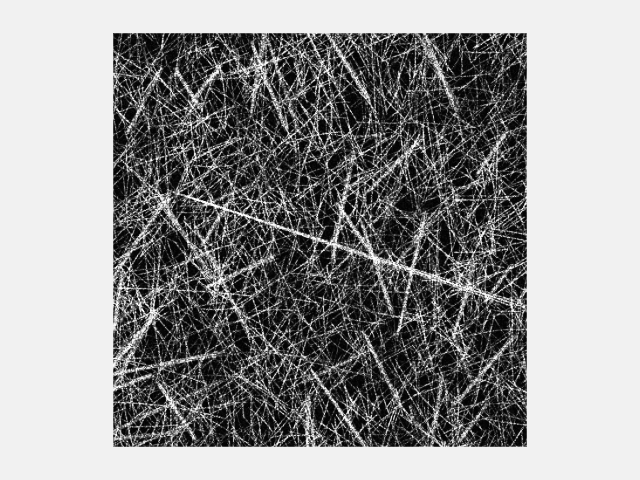
Reproduce this texture procedurally as a Shadertoy shader.

```glsl
// A square dark panel on a pale ground, filled with a web of speckled scratches.
// Jittered grids scatter fine curved filaments, a loop adds bright strands, and
// grain breaks up their summed density. The plain margin makes the canvas tile.

const vec3 GROUND = vec3(0.945);
const vec3 INK = vec3(0.0);
const vec3 CHALK = vec3(1.0);
const float PANEL_HALF = 0.4306;
const int STRANDS = 44;

// Integer hash: three random values in 0..1
vec3 hash3(ivec3 cell) {
    uvec3 v = uvec3(cell) * 1664525u + 1013904223u;
    v.x += v.y * v.z; v.y += v.z * v.x; v.z += v.x * v.y;
    v ^= v >> 16u;
    v.x += v.y * v.z; v.y += v.z * v.x; v.z += v.x * v.y;
    return vec3(v >> 8u) / 16777216.0;
}

float valueNoise(vec2 p, int seed) {
    ivec2 i = ivec2(floor(p));
    vec2 f = fract(p);
    f = f * f * (3.0 - 2.0 * f);
    float a = hash3(ivec3(i, seed)).x;
    float b = hash3(ivec3(i + ivec2(1, 0), seed)).x;
    float c = hash3(ivec3(i + ivec2(0, 1), seed)).x;
    float d = hash3(ivec3(i + ivec2(1, 1), seed)).x;
    return mix(mix(a, b, f.x), mix(c, d, f.x), f.y);
}

// Steep directions prevail; a few filaments lie flat
float pickAngle(float choice, float jitter, float spread) {
    float base = choice < 0.38 ? -1.07 : choice < 0.65 ? 0.90 : choice < 0.82 ? 1.45 : 0.30;
    return base + (jitter - 0.5) * spread;
}

// Soft line through the origin, bent into a slight arc
float filament(vec2 p, float angle, float halfLength, float bend, float width) {
    vec2 dir = vec2(cos(angle), sin(angle));
    float along = dot(p, dir);
    float across = dot(p, vec2(-dir.y, dir.x)) + bend * along * along / halfLength;
    float ends = 1.0 - smoothstep(0.8, 1.0, abs(along) / halfLength);
    return exp(-across * across / (width * width)) * ends;
}

// One filament per grid cell, gathered from the neighbouring cells
float scatter(vec2 p, float cells, int seed, float width) {
    vec2 g = p * cells;
    ivec2 home = ivec2(floor(g));
    float sum = 0.0;
    for (int y = -1; y <= 1; y++)
    for (int x = -1; x <= 1; x++) {
        ivec2 cell = home + ivec2(x, y);
        vec3 place = hash3(ivec3(cell, seed));
        vec3 shape = hash3(ivec3(cell, seed + 500));
        vec2 centre = (vec2(cell) + place.xy) / cells;
        float angle = pickAngle(place.z, shape.x, 1.1);
        float halfLength = mix(0.35, 0.98, shape.y) / cells;
        float bend = (shape.z - 0.5) * 0.2;
        float chance = fract(shape.z * 17.0);
        float strength = mix(0.2, 1.0, chance * chance);
        sum += strength * filament(p - centre, angle, halfLength, bend, width);
    }
    return sum;
}

// Three nearly parallel filaments that fan out a little
float strand(vec2 p, float angle, float halfLength, float width) {
    vec2 normal = vec2(-sin(angle), cos(angle));
    float sum = 0.0;
    for (int k = -1; k <= 1; k++) {
        float side = float(k);
        float strength = 1.0 - 0.55 * abs(side);
        vec2 q = p - normal * side * width * 1.6;
        sum += strength * filament(q, angle + side * 0.008, halfLength, 0.0, width);
    }
    return sum;
}

float strandWeb(vec2 p, float width) {
    float sum = 0.0;
    for (int i = 0; i < STRANDS; i++) {
        vec3 place = hash3(ivec3(i, 7, 91));
        vec3 shape = hash3(ivec3(i, 23, 137));
        vec2 centre = (place.xy - 0.5) * 2.0 * PANEL_HALF;
        float angle = pickAngle(place.z, shape.x, 0.45);
        float halfLength = mix(0.05, 0.17, shape.y);
        sum += mix(0.6, 1.9, shape.z) * strand(p - centre, angle, halfLength, width);
    }
    // The longest strand crosses the panel
    return sum + 2.4 * strand(p - vec2(0.06, -0.02), -0.317, 0.41, width);
}

void mainImage(out vec4 fragColor, in vec2 fragCoord) {
    float pixel = 1.0 / iResolution.y;
    vec2 p = (fragCoord - 0.5 * iResolution.xy) * pixel;

    // Fine web, thinned in irregular dark patches
    float fineWidth = max(0.0015, 0.55 * pixel);
    float web = 0.0;
    for (int layer = 0; layer < 15; layer++)
        web += scatter(p, 13.0, layer * 3 + 11, fineWidth);
    for (int layer = 0; layer < 10; layer++)
        web += scatter(p, 5.8, layer * 3 + 211, fineWidth);
    web *= mix(0.4, 1.4, valueNoise(p * 14.0 + 40.0, 3));

    // Grain turns the smooth density into speckle
    float speck = valueNoise(p * 410.0, 5);
    float grain = 0.17 + 1.3 * speck * speck;
    float density = 0.03 + web + strandWeb(p, 0.0017);
    float light = 1.0 - exp(-1.7 * density * grain);

    // Panel on the ground
    float edge = max(abs(p.x), abs(p.y)) - PANEL_HALF;
    float inside = 1.0 - smoothstep(-0.5 * pixel, 0.5 * pixel, edge);
    fragColor = vec4(mix(GROUND, mix(INK, CHALK, light), inside), 1.0);
}
```
